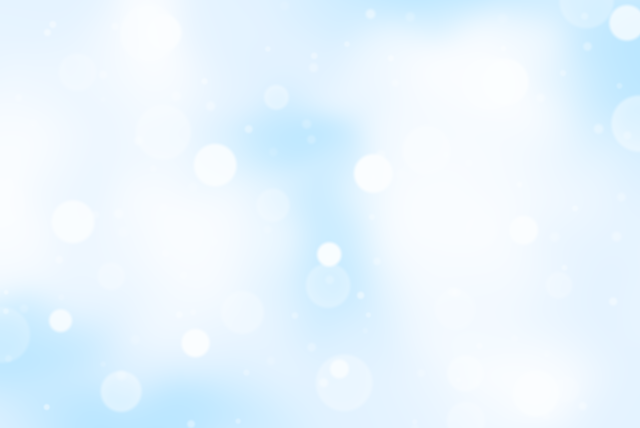
Give the GLSL for this background, as a Shadertoy shader.

```glsl
// Pale winter bokeh: a light blue field with deeper blue pools and white
// glows, warped by value noise, under scattered translucent discs and
// small blurred specks. Lengths are in units of the canvas height.

const vec3 BASE_COLOUR = vec3(0.895, 0.952, 1.0);
const vec3 POOL_COLOUR = vec3(0.715, 0.898, 1.0);
const vec3 GLOW_COLOUR = vec3(0.985, 0.992, 1.0);
const vec3 DISC_COLOUR = vec3(0.985, 0.995, 1.0);

const vec2 FIELD = vec2(1.5, 1.0);      // area the scatter covers
const float WARP = 0.07;                // bending of pools and glows
const float MOTTLE = 0.32;              // faint clouding of the base
const float POOL_STRENGTH = 0.92;
const float GLOW_STRENGTH = 0.90;

const int BRIGHT_DISCS = 12;
const int FAINT_DISCS = 22;
const int SPECKS = 100;
const float DISC_EDGE = 0.006;          // half width of the soft rim

// Centre (xy) and radii (zw) of the broad colour areas
const vec4 POOLS[6] = vec4[6](
    vec4(0.00, 0.17, 0.22, 0.12), vec4(0.34, 0.00, 0.32, 0.13),
    vec4(0.79, 0.44, 0.14, 0.22), vec4(1.05, 1.02, 0.30, 0.13),
    vec4(1.50, 0.86, 0.18, 0.22), vec4(0.66, 0.68, 0.16, 0.12));
const vec4 GLOWS[6] = vec4[6](
    vec4(1.07, 0.50, 0.25, 0.23), vec4(1.13, 0.80, 0.24, 0.13),
    vec4(0.48, 0.46, 0.23, 0.22), vec4(0.33, 0.90, 0.12, 0.20),
    vec4(1.20, 0.14, 0.20, 0.14), vec4(0.03, 0.56, 0.14, 0.28));

float hash(vec2 p) {
    vec3 q = fract(vec3(p.xyx) * 0.1031);
    q += dot(q, q.yzx + 33.33);
    return fract((q.x + q.y) * q.z);
}

float valueNoise(vec2 p) {
    vec2 cell = floor(p), f = fract(p);
    f = f * f * (3.0 - 2.0 * f);
    return mix(mix(hash(cell), hash(cell + vec2(1, 0)), f.x),
               mix(hash(cell + vec2(0, 1)), hash(cell + vec2(1, 1)), f.x), f.y);
}

float cloud(vec2 p) {
    return 0.65 * valueNoise(p) + 0.35 * valueNoise(p * 2.1 + 7.3);
}

// Soft ellipse, one at the centre and fading past its radii
float softEllipse(vec2 p, vec4 area) {
    vec2 q = (p - area.xy) / area.zw;
    return exp(-pow(dot(q, q), 1.3));
}

// Evenly spread position number i, shifted by a seed and jittered
vec2 scatter(int i, float seed) {
    vec2 spread = float(i) * vec2(0.7549, 0.5698) + seed * vec2(0.37, 0.61);
    vec2 jitter = vec2(hash(vec2(i, seed)), hash(vec2(seed + 9.0, i)));
    return fract(spread + 0.12 * jitter) * FIELD;
}

// Flat disc with a slightly stronger rim
float disc(float dist, float radius, float rim) {
    float body = 1.0 - smoothstep(radius - DISC_EDGE, radius + DISC_EDGE, dist);
    return body * (1.0 - rim + rim * smoothstep(0.4, 1.0, dist / radius));
}

vec3 background(vec2 p) {
    vec2 bend = vec2(cloud(p * 4.0), cloud(p * 4.0 + 31.0)) - 0.5;
    vec2 w = p + WARP * 2.0 * bend;
    float clearOfPool = 1.0, clearOfGlow = 1.0;
    for (int i = 0; i < 6; i++) {
        clearOfPool *= 1.0 - POOL_STRENGTH * softEllipse(w, POOLS[i]);
        clearOfGlow *= 1.0 - GLOW_STRENGTH * softEllipse(w, GLOWS[i]);
    }
    float haze = MOTTLE * smoothstep(0.35, 0.8, cloud(p * 3.0 + 13.0));
    vec3 colour = mix(BASE_COLOUR, GLOW_COLOUR, haze);
    colour = mix(colour, POOL_COLOUR, 1.0 - clearOfPool);
    return mix(colour, GLOW_COLOUR, 1.0 - clearOfGlow);
}

void mainImage(out vec4 fragColor, in vec2 fragCoord) {
    vec2 p = fragCoord / iResolution.y;
    vec3 colour = background(p);

    // Small blurred specks
    for (int i = 0; i < SPECKS; i++) {
        float size = mix(0.008, 0.017, hash(vec2(i, 41.0)));
        float alpha = mix(0.12, 0.5, hash(vec2(i, 53.0)));
        float dist = length(p - scatter(i, 3.0));
        colour = mix(colour, DISC_COLOUR, alpha * (1.0 - smoothstep(0.3 * size, size, dist)));
    }

    // Large faint discs
    for (int i = 0; i < FAINT_DISCS; i++) {
        float radius = mix(0.028, 0.068, hash(vec2(i, 67.0)));
        float alpha = mix(0.22, 0.5, hash(vec2(i, 71.0)));
        float dist = length(p - scatter(i, 5.0));
        colour = mix(colour, DISC_COLOUR, alpha * disc(dist, radius, 0.2));
    }

    // Bright discs
    for (int i = 0; i < BRIGHT_DISCS; i++) {
        float radius = mix(0.016, 0.056, sqrt(hash(vec2(i, 83.0))));
        float alpha = mix(0.75, 0.95, hash(vec2(i, 97.0)));
        float dist = length(p - scatter(i, 8.0));
        colour = mix(colour, DISC_COLOUR, alpha * disc(dist, radius, 0.0));
    }

    fragColor = vec4(colour, 1.0);
}
```
